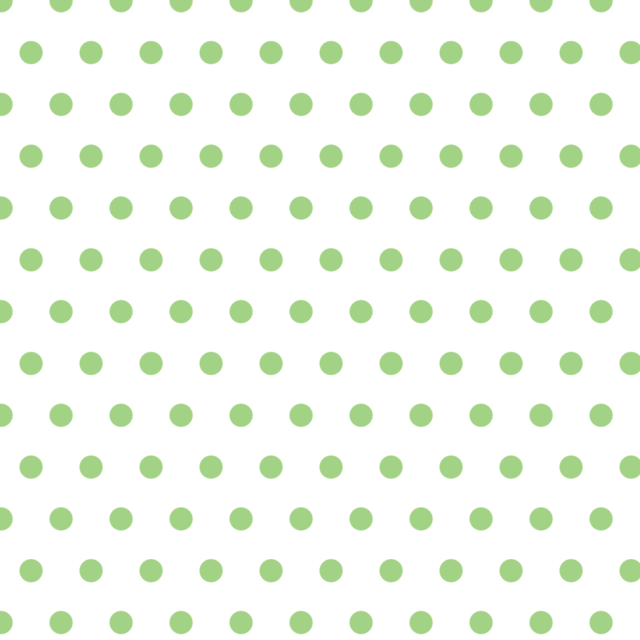
This pattern is drawn by a Shadertoy shader. Its source:

```glsl
// Staggered rows of soft green polka dots on white.

const vec2  SPACING    = vec2(0.09375, 0.08096); // dot pitch across, row pitch up
const vec2  FIRST_DOT  = vec2(0.0017, 0.0273);   // centre of the lower-left dot
const float RADIUS     = 0.0181;
const float EDGE_WIDTH = 0.0030;                 // full width of the soft rim
const float GRAIN_FREQ = 620.0;
const vec3  PAPER      = vec3(1.0);
const vec3  GREEN_COOL = vec3(0.64, 0.82, 0.53);
const vec3  GREEN_WARM = vec3(0.63, 0.83, 0.51);

// Signed distance to the nearest dot; odd rows shift by half a pitch.
float dotDistance(vec2 p) {
    vec2 grid = (p - FIRST_DOT) / SPACING;
    float row = floor(grid.y + 0.5);
    grid.x -= 0.5 * mod(row, 2.0);
    vec2 offset = vec2(fract(grid.x + 0.5) - 0.5, grid.y - row);
    return length(offset * SPACING) - RADIUS;
}

// Layered sines in 0..1 for faint mottling of the ink.
float mottle(vec2 p) {
    vec2 q = p * GRAIN_FREQ;
    float waves = sin(q.x + 1.7 * sin(0.6 * q.y)) + sin(1.2 * q.y + 1.3 * sin(0.7 * q.x));
    return 0.5 + 0.25 * waves;
}

void mainImage(out vec4 fragColor, in vec2 fragCoord) {
    vec2 p = fragCoord / iResolution.y;

    // The rim never gets narrower than a pixel.
    float halfEdge = 0.5 * max(EDGE_WIDTH, 1.0 / iResolution.y);
    float coverage = 1.0 - smoothstep(-halfEdge, halfEdge, dotDistance(p));

    vec3 ink = mix(GREEN_COOL, GREEN_WARM, mottle(p));
    fragColor = vec4(mix(PAPER, ink, coverage), 1.0);
}
```
